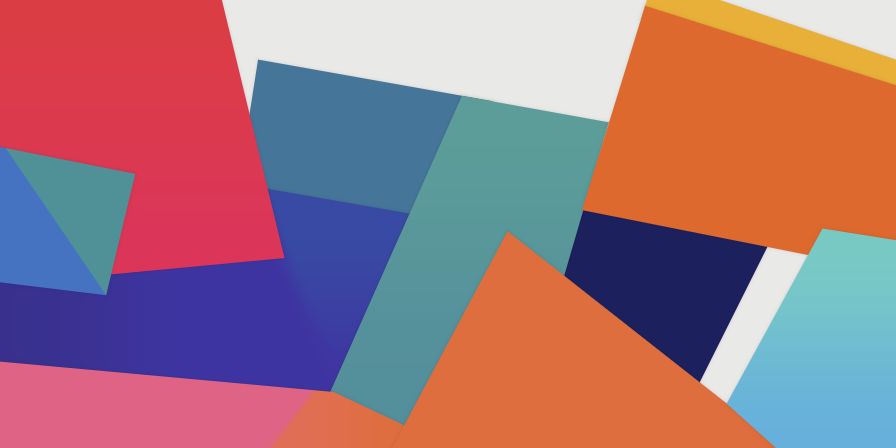
Write a Shadertoy shader that draws this background.

```glsl
const vec3 PAPER = vec3(0.915, 0.915, 0.91);
const vec3 SLATE = vec3(0.27, 0.46, 0.60);
const vec3 INDIGO_LEFT = vec3(0.22, 0.19, 0.55);
const vec3 INDIGO = vec3(0.245, 0.205, 0.63);
const vec3 INDIGO_LIT = vec3(0.22, 0.29, 0.64);
const vec3 NAVY = vec3(0.11, 0.13, 0.37);
const vec3 TEAL_LOW = vec3(0.33, 0.56, 0.61);
const vec3 TEAL_HIGH = vec3(0.36, 0.615, 0.60);
const vec3 RED_LOW = vec3(0.86, 0.21, 0.35);
const vec3 RED_HIGH = vec3(0.86, 0.24, 0.27);
const vec3 FOLD_BLUE = vec3(0.27, 0.45, 0.76);
const vec3 FOLD_TEAL = vec3(0.31, 0.57, 0.59);
const vec3 PINK = vec3(0.87, 0.39, 0.52);
const vec3 CORAL = vec3(0.88, 0.43, 0.34);
const vec3 YELLOW = vec3(0.91, 0.69, 0.22);
const vec3 ORANGE_DEEP = vec3(0.87, 0.41, 0.18);
const vec3 ORANGE = vec3(0.87, 0.43, 0.24);
const vec3 AQUA_LOW = vec3(0.40, 0.69, 0.86);
const vec3 AQUA_HIGH = vec3(0.47, 0.79, 0.77);
const float EDGE_SHADE = 0.07;
const float EDGE_WIDTH = 0.003;

// Signed distance to the line a-b, positive on its right
float side(vec2 p, vec2 a, vec2 b) {
    vec2 along = normalize(b - a);
    return dot(p - a, vec2(along.y, -along.x));
}

// Convex quad with clockwise corners, positive inside
float quad(vec2 p, vec2 a, vec2 b, vec2 c, vec2 d) {
    return min(min(side(p, a, b), side(p, b, c)),
               min(side(p, c, d), side(p, d, a)));
}

float coverage(float dist) {
    return clamp(dist * iResolution.y + 0.5, 0.0, 1.0);
}

// Lays a sheet on the stack with a faint contact shadow
void lay(inout vec3 color, vec3 sheet, float dist) {
    color *= 1.0 - EDGE_SHADE * exp(min(dist, 0.0) / EDGE_WIDTH);
    color = mix(color, sheet, coverage(dist));
}

void mainImage(out vec4 fragColor, in vec2 fragCoord) {
    vec2 p = fragCoord / iResolution.y;
    vec3 color = PAPER;

    // Slate and indigo panels
    lay(color, SLATE, quad(p, vec2(0.576, 0.867), vec2(1.1, 0.774),
                              vec2(0.9, 0.4), vec2(0.511, 0.45)));
    float facet = side(p, vec2(0.76, 0.13), vec2(0.635, 0.424));
    vec3 lit = mix(INDIGO, INDIGO_LIT, smoothstep(0.1, 0.5, p.y));
    vec3 indigo = mix(INDIGO_LEFT, INDIGO, smoothstep(0.0, 0.45, p.x));
    indigo = mix(indigo, lit, smoothstep(-0.03, 0.03, facet));
    lay(color, indigo, quad(p, vec2(-0.1, 0.70), vec2(0.95, 0.517),
                               vec2(0.78, 0.11), vec2(-0.1, 0.15)));

    // Navy panel below the teal band
    lay(color, NAVY, quad(p, vec2(1.25, 0.6), vec2(1.744, 0.511),
                             vec2(1.5, 0.023), vec2(1.15, 0.18)));
    vec3 teal = mix(TEAL_LOW, TEAL_HIGH, smoothstep(0.1, 0.75, p.y));
    lay(color, teal, quad(p, vec2(1.031, 0.786), vec2(1.359, 0.727),
                             vec2(1.131, -0.057), vec2(0.737, 0.125)));

    // Red sheet and its two-tone fold
    vec3 red = mix(RED_LOW, RED_HIGH, smoothstep(0.4, 1.0, p.y));
    lay(color, red, quad(p, vec2(-0.5, 1.1), vec2(0.471, 1.1),
                            vec2(0.635, 0.424), vec2(0.2, 0.383)));
    float crease = side(p, vec2(0.013, 0.669), vec2(0.237, 0.341));
    vec3 fold = mix(FOLD_TEAL, FOLD_BLUE, coverage(crease));
    lay(color, fold, quad(p, vec2(-0.1, 0.692), vec2(0.302, 0.612),
                             vec2(0.237, 0.341), vec2(-0.1, 0.382)));

    // Pink base turning to coral
    float blush = side(p, vec2(0.703, 0.130), vec2(0.604, 0.0));
    vec3 coral = mix(CORAL, ORANGE, smoothstep(0.62, 0.92, p.x));
    vec3 base = mix(coral, PINK, smoothstep(-0.008, 0.008, blush));
    lay(color, base, quad(p, vec2(-0.1, 0.202), vec2(0.745, 0.125),
                             vec2(1.131, -0.057), vec2(-0.1, -0.1)));

    // Yellow strip and upper orange sheet
    lay(color, YELLOW, quad(p, vec2(1.459, 1.05), vec2(2.1, 0.833),
                               vec2(2.1, 0.75), vec2(1.431, 0.957)));
    lay(color, ORANGE_DEEP, quad(p, vec2(1.440, 0.987), vec2(2.1, 0.778),
                                    vec2(2.1, 0.372), vec2(1.299, 0.531)));

    // Orange peak and aqua corner
    lay(color, ORANGE, quad(p, vec2(1.133, 0.484), vec2(1.859, -0.087),
                               vec2(1.3, -0.1), vec2(0.822, -0.1)));
    vec3 aqua = mix(AQUA_LOW, AQUA_HIGH, smoothstep(0.0, 0.45, p.y));
    lay(color, aqua, quad(p, vec2(1.836, 0.490), vec2(2.1, 0.448),
                             vec2(2.1, -0.331), vec2(1.622, 0.099)));

    fragColor = vec4(color, 1.0);
}
```
